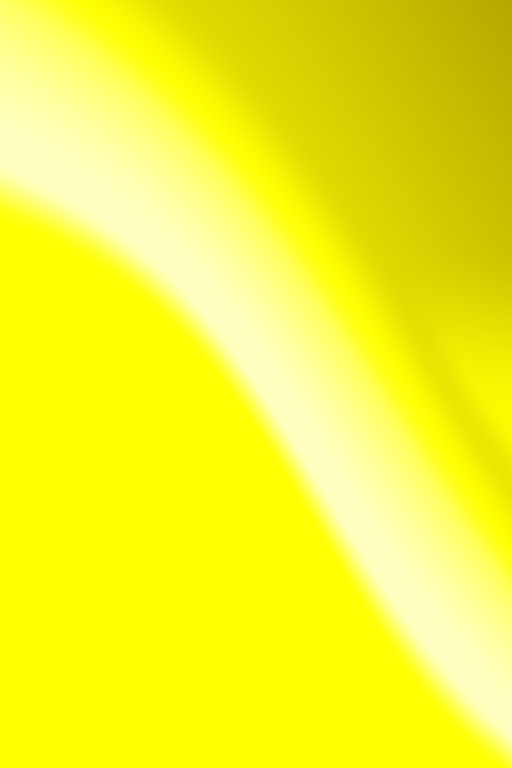
A WebGL 1 fragment shader for this background:

```glsl
precision highp float;

uniform vec2 u_resolution;

const vec3 YELLOW = vec3(1.0, 1.0, 0.005);
const vec3 OLIVE = vec3(0.72, 0.65, 0.0);
const float PALE_BLUE = 0.76;

// Soft S-shaped step from -1 to 1
float sigmoid(float x) {
  return 2.0 / (1.0 + exp(-2.0 * x)) - 1.0;
}

// Height of a descending curve that is steepest at bendX
float slopeCurve(float x, float base, float tilt, float drop, float bendX, float width) {
  return base - tilt * x - drop * sigmoid((x - bendX) / width);
}

float fadeOut(float start, float end, float x) {
  return 1.0 - smoothstep(start, end, x);
}

// Paleness across the ribbon: quick rise, slow decay
float ribbonProfile(float t) {
  float rise = smoothstep(-0.03, 0.20, t);
  float decay = 1.0 - pow(clamp((t - 0.28) / 0.80, 0.0, 1.0), 1.45);
  return rise * decay * fadeOut(0.78, 1.06, t);
}

// Shade deepening above the ribbon, lifted by a glow beyond the crease
float shadeAmount(vec2 uv, float height) {
  float shade = 0.33 * smoothstep(-0.01, 0.12, height) + 0.93 * max(height, 0.0);
  float glow = smoothstep(0.05, 0.16, height)
             * fadeOut(0.45, 0.68, uv.y)
             * smoothstep(0.71, 0.90, uv.x);
  return clamp(shade * (1.0 - 0.9 * glow), 0.0, 1.0);
}

void main() {
  vec2 uv = gl_FragCoord.xy / u_resolution;

  // Ribbon boundaries
  float lower = slopeCurve(uv.x, 0.434, 0.195, 0.299, 0.62, 0.32);
  float upper = slopeCurve(uv.x, 0.842, 0.440, 0.249, 0.80, 0.40);
  float across = (uv.y - lower) / (upper - lower);

  // Shaded backdrop with the pale ribbon on top
  vec3 color = mix(YELLOW, OLIVE, shadeAmount(uv, uv.y - upper));
  color.b = mix(color.b, PALE_BLUE, ribbonProfile(across));

  gl_FragColor = vec4(color, 1.0);
}
```
